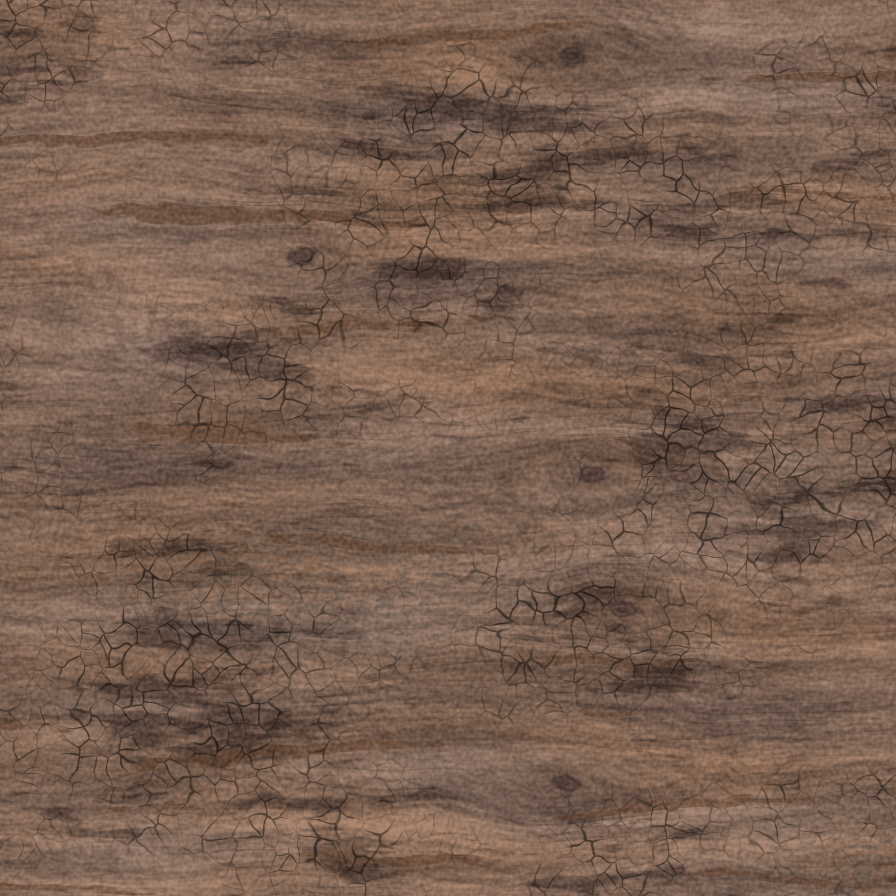
Give the GLSL for this texture, as a Shadertoy shader.

```glsl
// Weathered brown wood with horizontal grain, small knots and crackled dark stains.
// Stretched gradient noise makes the grain, which bends around scattered knots;
// Voronoi borders make the crackle, shown only inside noise-masked patches.

#define KNOTS 5             // number of knots
#define CRACK_CELLS 47.0    // crackle cells across the canvas
#define CRACK_WIDTH 0.075   // crack width, in cells
#define CRACK_DEPTH 0.55    // darkening by cracks
#define STAIN_DEPTH 0.46    // tone lost in stains
#define GRAIN_CONTRAST 0.40 // strength of the long grain
#define SPECKLE 0.30        // strength of fine pores
#define BASE_TONE 0.66      // tone of clean wood
#define DARK_WOOD vec3(0.29, 0.222, 0.19)
#define LIGHT_WOOD vec3(0.635, 0.505, 0.425)
#define RUST vec3(0.38, 0.265, 0.195)
#define GREY_WEAR vec3(0.465, 0.395, 0.35)

vec2 hash2(vec2 p) {
    vec3 q = fract(p.xyx * vec3(0.1031, 0.1030, 0.0973));
    q += dot(q, q.yzx + 33.33);
    return fract((q.xx + q.yz) * q.zy);
}

float cornerSlope(vec2 cell, vec2 offset) {
    float angle = 6.2832 * hash2(cell + 57.0).x;
    return dot(vec2(cos(angle), sin(angle)), offset);
}

// Gradient noise, about -0.7 to 0.7
float noise(vec2 p) {
    vec2 i = floor(p), f = fract(p);
    vec2 u = f * f * f * (f * (f * 6.0 - 15.0) + 10.0);
    vec2 e = vec2(1.0, 0.0);
    return mix(mix(cornerSlope(i, f), cornerSlope(i + e, f - e), u.x),
               mix(cornerSlope(i + e.yx, f - e.yx), cornerSlope(i + e.xx, f - e.xx), u.x), u.y);
}

float fbm(vec2 p) {
    float sum = 0.0, amp = 1.0;
    for (int i = 0; i < 4; i++) {
        sum += amp * noise(p);
        p = p * 2.03 + 17.3;
        amp *= 0.58;
    }
    return sum;
}

// Thin lines along the zero crossings of noise
float veins(vec2 p, float width) {
    return 1.0 - smoothstep(0.0, width, abs(noise(p)));
}

// Distance to the nearest Voronoi border, in cells
float cellBorder(vec2 p) {
    vec2 base = floor(p), f = fract(p), nearCell = vec2(0.0), nearest = vec2(0.0);
    float best = 8.0, border = 8.0;
    for (int y = -1; y <= 1; y++)
    for (int x = -1; x <= 1; x++) {
        vec2 cell = vec2(x, y);
        vec2 r = cell + hash2(base + cell) - f;
        if (dot(r, r) < best) { best = dot(r, r); nearest = r; nearCell = cell; }
    }
    for (int y = -2; y <= 2; y++)
    for (int x = -2; x <= 2; x++) {
        vec2 cell = nearCell + vec2(x, y);
        vec2 r = cell + hash2(base + cell) - f;
        vec2 gap = r - nearest;
        if (dot(gap, gap) > 1e-4) border = min(border, dot(0.5 * (nearest + r), normalize(gap)));
    }
    return border;
}

void mainImage(out vec4 fragColor, in vec2 fragCoord) {
    vec2 uv = fragCoord / iResolution.y;

    // Grain flow, pushed aside by knots
    vec2 flow = uv + vec2(0.0, 0.026 * noise(uv * vec2(3.0, 5.0)) + 0.008 * noise(uv * vec2(11.0, 16.0)));
    float knot = 0.0, halo = 0.0;
    for (int i = 0; i < KNOTS; i++) {
        vec2 jitter = hash2(vec2(float(i) + 3.0, 11.0));
        vec2 center = vec2(mix(0.2, 0.75, jitter.x), (float(i) + 0.3 + 0.4 * jitter.y) / float(KNOTS));
        vec2 d = uv - center;
        vec2 spread = d / vec2(0.085, 0.042);
        float bulge = exp(-dot(spread, spread));
        flow.y -= 0.8 * d.y * bulge;
        float r = length(d / vec2(0.018, 0.011)) + 0.4 * noise(uv * 70.0);
        knot = max(knot, (1.0 - smoothstep(0.6, 1.15, r)) * (0.8 + 0.2 * sin(r * 11.0)));
        halo = max(halo, bulge);
    }

    // Wood tone from broad bands down to pores
    float bands = noise(flow * vec2(1.6, 7.0) + 4.0);
    float grain = fbm(flow * vec2(3.2, 30.0));
    float fibre = noise(flow * vec2(22.0, 150.0) + 9.0);
    mat2 tilt = mat2(0.96, 0.28, -0.28, 0.96);
    float pores = noise(tilt * uv * 215.0) + 0.7 * noise(uv * vec2(85.0, 225.0) + 31.0);
    float lineMask = smoothstep(-0.15, 0.3, noise(flow * vec2(4.0, 14.0) + 33.0));
    float lines = veins(flow * vec2(4.5, 52.0) + 70.0, 0.09) * lineMask
                + 0.6 * veins(flow * vec2(8.0, 85.0) + 25.0, 0.12);
    float curlMask = smoothstep(0.0, 0.3, noise(uv * vec2(3.5, 8.0) + 21.0));
    float curl = sin(uv.x * 270.0 + uv.y * 260.0 + 14.0 * noise(uv * vec2(9.0, 18.0)));
    float tone = BASE_TONE + 0.25 * bands + GRAIN_CONTRAST * grain + 0.27 * fibre + SPECKLE * pores
               - 0.17 * lines + 0.05 * curl * curlMask;

    // Ragged streaky stains inside the crackled patches
    float patchField = fbm(uv * vec2(2.6, 3.6) + vec2(7.0, 2.0));
    float ragged = noise(uv * vec2(40.0, 75.0) + 15.0);
    float crackMask = smoothstep(-0.38, 0.4, patchField + 0.25 * noise(uv * 15.0));
    float streak = fbm(flow * vec2(6.0, 32.0) + 40.0);
    float stain = smoothstep(0.16, 0.52, 0.7 * patchField + 0.75 * streak + 0.3 * fibre + 0.25 * ragged);
    tone -= STAIN_DEPTH * stain + 0.14 * halo;

    vec3 color = mix(DARK_WOOD, LIGHT_WOOD, clamp(tone, -0.1, 1.08));
    color *= 1.0 + vec3(0.03, 0.0, -0.045) * (2.0 * noise(flow * vec2(3.0, 15.0) + 60.0));

    // Grey flaking wear and thin rusty streaks
    float wear = smoothstep(0.05, 0.35, noise(uv * vec2(1.5, 6.0) + 13.0));
    float flakes = smoothstep(0.0, 0.1, noise(uv * vec2(50.0, 130.0)) + 0.4 * fibre);
    color = mix(color, GREY_WEAR * (0.95 + 0.25 * pores), 0.5 * wear * flakes);
    float rust = smoothstep(0.34, 0.42, noise(flow * vec2(2.2, 34.0) + 80.0) + 0.2 * fibre + 0.1 * ragged);
    color = mix(color, RUST * (1.0 + 0.3 * pores), 0.6 * rust);

    // Knots and cracks
    color = mix(color, vec3(0.26, 0.2, 0.19) * (1.0 + 0.25 * pores), 0.8 * knot);
    vec2 bent = uv + 0.016 * vec2(noise(uv * 19.0), noise(uv * 19.0 + 50.0))
              + 0.005 * vec2(noise(uv * 60.0), noise(uv * 60.0 + 90.0));
    float breakup = smoothstep(-0.3, 0.3, noise(uv * 26.0 + 5.0));
    float width = CRACK_WIDTH * mix(0.75, 1.25, breakup);
    float crack = 1.0 - smoothstep(0.0, width, cellBorder(bent * CRACK_CELLS));
    color *= 1.0 - CRACK_DEPTH * crack * crackMask * mix(0.25, 1.0, breakup);

    fragColor = vec4(clamp(color, 0.0, 1.0), 1.0);
}
```
